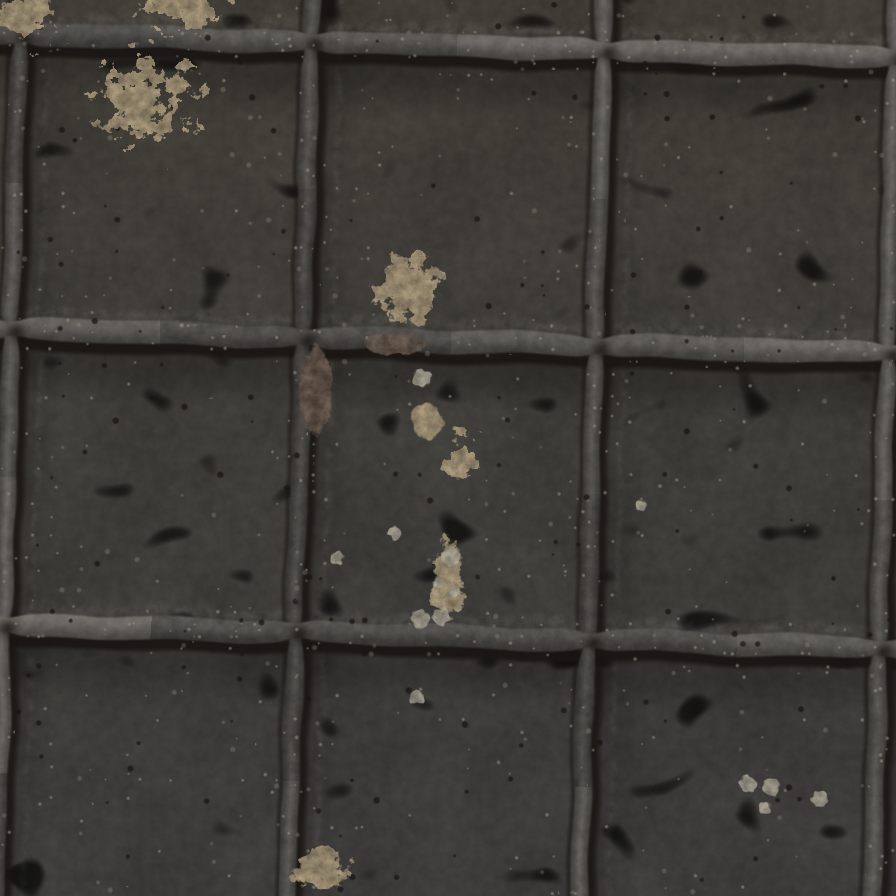
Reproduce this texture procedurally as a Shadertoy shader.

```glsl
// Worn dark rubber floor: a slightly tilted 3 by 3 grid of raised ridges with grit and pale paint splashes.

const vec2 PITCH = vec2(0.326, 0.3295);      // spacing of the ridges
const vec2 ORIGIN = vec2(-0.002, 0.303);     // one crossing of the ridges
const float TILT = 0.027;

const vec3 TILE_LOW = vec3(0.235, 0.232, 0.226);
const vec3 TILE_HIGH = vec3(0.252, 0.240, 0.213);
const vec3 SHADOW = vec3(0.095, 0.080, 0.070);
const vec3 RIDGE_DARK = vec3(0.245, 0.240, 0.230);
const vec3 RIDGE_LIGHT = vec3(0.395, 0.385, 0.368);
const vec3 PAINT = vec3(0.61, 0.55, 0.44);
const vec3 DROP = vec3(0.62, 0.60, 0.54);
const vec3 SCRAPE = vec3(0.37, 0.315, 0.275);

vec2 hash2(vec2 p) {
    vec3 q = fract(p.xyx * vec3(0.1031, 0.1030, 0.0973));
    q += dot(q, q.yzx + 33.33);
    return fract((q.xx + q.yz) * q.zy);
}

float gradientDot(vec2 cell, vec2 offset) {
    float a = 6.2832 * hash2(cell).x;
    return dot(vec2(cos(a), sin(a)), offset);
}

float noise(vec2 p) {
    vec2 i = floor(p), f = fract(p), e = vec2(1, 0);
    vec2 u = f * f * f * (f * (f * 6.0 - 15.0) + 10.0);
    float low = mix(gradientDot(i, f), gradientDot(i + e, f - e), u.x);
    float high = mix(gradientDot(i + e.yx, f - e.yx), gradientDot(i + 1.0, f - 1.0), u.x);
    return mix(low, high, u.y);
}

float fbm(vec2 p) {
    float sum = 0.0, amp = 0.6;
    for (int i = 0; i < 4; i++) {
        sum += amp * noise(p);
        p = p * 2.1 + 17.3;
        amp *= 0.55;
    }
    return sum;
}

// Soft band between two distances
float band(float d, float lo, float hi, float soft) {
    return smoothstep(lo - soft, lo + soft, d) * (1.0 - smoothstep(hi - soft, hi + soft, d));
}

// Scattered round specks, one chance per grid cell
float specks(vec2 p, float count, float chance, float aa) {
    vec2 cell = floor(p * count);
    vec2 pick = hash2(cell + 71.0), place = 0.3 + 0.4 * hash2(cell + 13.0);
    float d = length(fract(p * count) - place) / count;
    float radius = mix(0.10, 0.28, pick.y) / count;
    return step(pick.x, chance) * (1.0 - smoothstep(radius - aa, radius + aa, d));
}

// Ragged flake filling an ellipse: centre in xy, radii in zw
float flake(vec2 p, vec4 e, float ragged) {
    float d = length((p - e.xy) / e.zw) + ragged * fbm(p * 42.0 + e.xy * 50.0);
    return 1.0 - smoothstep(0.78, 0.92, d);
}

// Round drops scattered about a centre; z is the spread
float drops(vec2 p, vec3 cluster, int count, float aa) {
    float cover = 0.0;
    for (int i = 0; i < count; i++) {
        vec2 h = hash2(vec2(i, 7) + cluster.xy * 91.0);
        float radius = mix(0.005, 0.0105, hash2(h * 57.0).x);
        float d = length(p - cluster.xy - (h - 0.5) * 2.0 * cluster.z);
        d += 0.005 * noise(p * 130.0);
        cover = max(cover, 1.0 - smoothstep(radius - aa, radius + aa, d));
    }
    return cover;
}

// Rubber tile and its ridges; d is the signed distance to the nearest ridge axes
vec3 floorColor(vec2 p, vec2 d, vec2 id, float grain) {
    vec3 col = mix(TILE_LOW, TILE_HIGH, p.y);
    col *= 1.0 + 0.20 * fbm(p * 9.0) + 0.17 * grain;
    col *= 1.0 - 0.65 * smoothstep(0.34, 0.52, noise(p * vec2(15.0, 21.0) + 4.0));

    // Shade below and right of the ridges, dust on the far sides
    col *= 1.0 - 0.20 * band(d.y, -0.06, 0.0, 0.025) - 0.12 * band(d.x, 0.0, 0.04, 0.02);
    col += 0.07 * (band(d.y, 0.013, 0.024, 0.007) + 0.7 * band(d.x, 0.026, 0.033, 0.004)) * (0.4 + grain);
    col = mix(col, SHADOW, 0.85 * band(d.x, 0.005, 0.016, 0.005));
    col = mix(col, SHADOW, 0.55 * band(d.x, -0.017, -0.012, 0.003));
    col = mix(col, SHADOW, 0.92 * band(d.y, -0.024, -0.010, 0.004));

    // Vertical then horizontal ridge, pinched where they cross
    vec2 pinch = 1.0 - 0.35 * exp(-d.yx * d.yx / 0.0003);
    float tone = 0.85 + 0.3 * hash2(id + 40.0).x + 0.25 * grain;
    vec3 upright = mix(RIDGE_DARK, RIDGE_LIGHT, 0.65 * band(d.x, -0.007, 0.002, 0.005));
    col = mix(col, upright * tone, band(d.x, -0.012 * pinch.x, 0.007 * pinch.x, 0.002));
    vec3 level = mix(RIDGE_DARK, RIDGE_LIGHT, 0.85 * smoothstep(-0.013, 0.008, d.y));
    col = mix(col, level * tone, band(d.y, -0.012 * pinch.y, 0.013 * pinch.y, 0.002));
    return mix(col, SHADOW, 0.7 * exp(-dot(d - vec2(0.004, -0.003), d - vec2(0.004, -0.003)) / 0.00009));
}

void mainImage(out vec4 fragColor, in vec2 fragCoord) {
    vec2 p = fragCoord / iResolution.y;
    float aa = 1.2 / iResolution.y;
    float grain = fbm(p * 75.0);

    // Tilted grid with slightly uneven ridges
    vec2 wobble = 0.005 * vec2(noise(p * 13.0), noise(p * 13.0 + 30.0));
    vec2 q = (p + TILT * vec2(-p.y, p.x) - ORIGIN + wobble) / PITCH;
    vec2 id = round(q);
    vec2 d = (q - id) * PITCH;
    vec3 col = floorColor(p, d, id, grain);

    // Pale grit gathers along the ridges, dark pits anywhere
    float edge = exp(-min(abs(d.x), abs(d.y)) / 0.022);
    col = mix(col, DROP, 0.55 * specks(p, 150.0, 0.008 + 0.07 * edge, aa));
    col = mix(col, DROP, 0.30 * specks(p + 3.0, 95.0, 0.015 + 0.03 * edge, aa));
    col = mix(col, SHADOW, 0.75 * specks(p + 9.0, 80.0, 0.025, aa));

    // Scraped ridge tops
    float scrape = max(flake(p, vec4(0.352, 0.564, 0.022, 0.055), 0.4),
                       flake(p, vec4(0.439, 0.616, 0.040, 0.015), 0.4));
    col = mix(col, SCRAPE * (1.0 + 0.6 * grain), 0.85 * scrape);

    // Paint flakes: ellipse, then raggedness
    const vec4 FLAKES[8] = vec4[8](
        vec4(0.16, 0.89, 0.050, 0.038), vec4(0.456, 0.68, 0.036, 0.042),
        vec4(0.476, 0.53, 0.021, 0.024), vec4(0.50, 0.353, 0.020, 0.044),
        vec4(0.358, 0.028, 0.030, 0.030), vec4(0.03, 0.985, 0.030, 0.035),
        vec4(0.20, 0.99, 0.040, 0.025), vec4(0.516, 0.49, 0.022, 0.022));
    const float RAGGED[8] = float[8](2.3, 1.3, 0.4, 0.9, 1.1, 1.8, 2.2, 1.9);
    float paint = 0.0;
    for (int i = 0; i < 8; i++) paint = max(paint, flake(p, FLAKES[i], RAGGED[i]));
    col = mix(col, PAINT * (1.0 + 0.5 * grain), 0.88 * paint);

    // Paint drops: two tight clusters and a loose scatter
    float drip = max(drops(p, vec3(0.50, 0.355, 0.060), 6, aa), drops(p, vec3(0.87, 0.095, 0.045), 4, aa));
    drip = max(drip, drops(p, vec3(0.48, 0.34, 0.25), 4, aa));
    col = mix(col, DROP * (1.0 + 0.5 * grain), 0.85 * drip);

    fragColor = vec4(col, 1.0);
}
```
